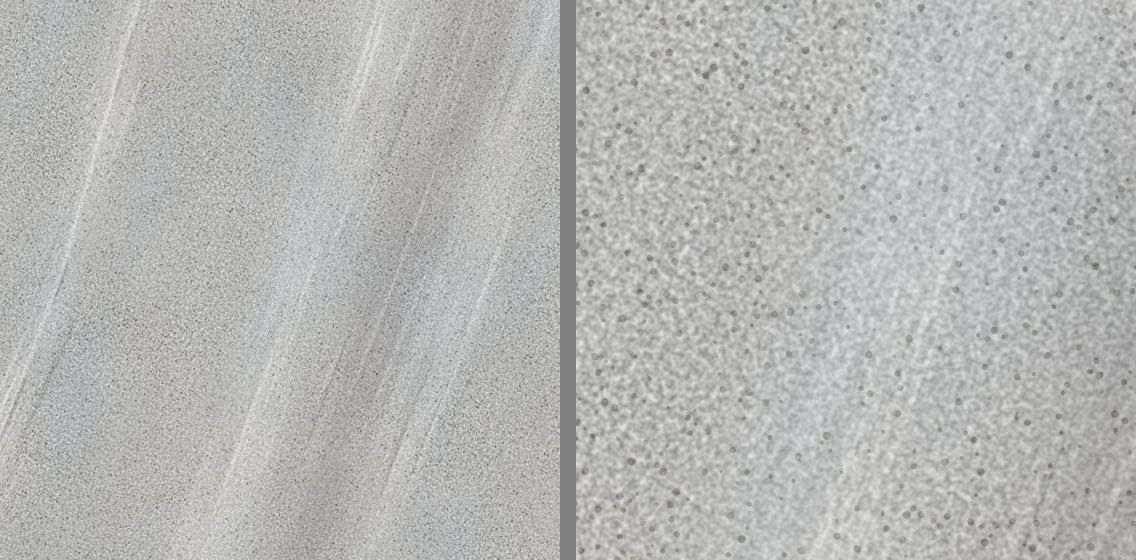
Left: the whole. Right: its middle third, enlarged.
Reproduce this texture procedurally as a WebGL 2 fragment shader.

```glsl
#version 300 es
precision highp float;
// Pale grey sandstone: soft slanted bands of light and dark sediment, crossed by
// fine fibres, thin lens streaks and one vein, all under a sharp mineral grain.
// Bands follow a sheared coordinate; grain and fibres are gradient noise.
uniform vec2 u_resolution;
out vec4 fragColor;

uint scramble(uint n) {
  n = n * 747796405u + 2891336453u;
  n = ((n >> ((n >> 28u) + 4u)) ^ n) * 277803737u;
  return (n >> 22u) ^ n;
}

float hash(vec2 cell, uint seed) {
  ivec2 c = ivec2(cell);
  uint n = scramble(uint(c.x) + scramble(uint(c.y) + scramble(seed)));
  return float(n >> 8u) / 16777216.0;
}

float corner(vec2 cell, vec2 offset) {
  float angle = 6.28318 * hash(cell, 7u);
  return dot(vec2(cos(angle), sin(angle)), offset);
}

// Gradient noise, roughly -1 to 1
float noise(vec2 p) {
  vec2 i = floor(p), f = p - i;
  vec2 u = f * f * f * (f * (f * 6.0 - 15.0) + 10.0);
  vec2 e = vec2(1.0, 0.0);
  float low = mix(corner(i, f), corner(i + e.xy, f - e.xy), u.x);
  float high = mix(corner(i + e.yx, f - e.yx), corner(i + e.xx, f - e.xx), u.x);
  return 1.4 * mix(low, high, u.y);
}

float bump(float x, float centre, float width) {
  float d = (x - centre) / width;
  return exp(-d * d);
}

// Thin tapered streaks gathered around the bands; light is positive
float lensStreaks(float across, float along, float px) {
  float sum = 0.0;
  for (int i = 0; i < 34; i++) {
    vec2 id = vec2(i, 3);
    float pick = hash(id, 11u);
    float centre = pick < 0.18 ? -0.08 : pick < 0.62 ? 0.39 : pick < 0.8 ? 0.53 : 0.68;
    centre += 0.13 * (hash(id, 12u) - 0.5);
    float t = (along - hash(id, 13u)) / mix(0.06, 0.2, hash(id, 14u));
    float taper = max(1.0 - t * t, 0.0);
    float width = mix(0.0015, 0.006, hash(id, 15u)) * taper + px;
    float d = abs(across - centre - 0.006 * t);
    float tone = hash(id, 16u) < 0.68 ? 0.055 : -0.065;
    sum += tone * sqrt(taper) * (1.0 - smoothstep(0.2 * width, width, d));
  }
  return sum;
}

// Small round dark grains, one at most per cell
float pits(vec2 p, float share, float px) {
  vec2 q = p * 150.0, cell = floor(q);
  vec2 centre = 0.35 + 0.3 * vec2(hash(cell, 21u), hash(cell, 22u));
  float radius = mix(0.14, 0.36, hash(cell, 23u));
  float soft = 75.0 * px;
  float disc = 1.0 - smoothstep(radius - soft, radius + soft, length(q - cell - centre));
  return disc * step(hash(cell, 24u), share);
}

void main() {
  vec2 p = gl_FragCoord.xy / u_resolution.y;
  float px = 1.0 / u_resolution.y;

  // Slanted coordinate across the layers, gently bent
  float along = p.y;
  float across = p.x - 0.33 * p.y - 0.03 * p.y * (1.0 - p.y);
  across += 0.012 * noise(p * vec2(1.5, 3.0) + 4.3);
  float frayed = across + 0.022 * noise(vec2(across * 32.0, along * 2.2 + 9.0))
               + 0.008 * noise(vec2(across * 95.0, along * 5.0));

  // Sediment bands
  float middle = bump(frayed, 0.36, 0.062);
  float right = bump(frayed, 0.655, 0.042);
  float left = bump(frayed, -0.08, 0.032);
  float shade = bump(frayed, 0.54, 0.065);
  float layered = clamp(middle + right + left + 0.7 * shade, 0.0, 1.0);
  float tone = 0.713 + 0.052 * middle + 0.042 * right + 0.042 * left - 0.052 * shade;
  tone += 0.018 * noise(p * 4.0 + 17.0) + 0.014 * noise(p * 13.0 + 31.0);

  // Fibres along the layers
  float fibre = noise(vec2(across * 48.0, along * 3.0 + 2.0))
              + 0.8 * noise(vec2(across * 125.0, along * 8.0 + 5.0));
  tone += mix(0.008, 0.03, layered) * fibre;
  tone += 0.05 * layered * noise(vec2(across * 270.0, along * 75.0));
  tone += lensStreaks(across, along, px);

  // Vein with a broken shadow on its right side
  float vein = across + 0.078 + 0.006 * noise(vec2(along * 9.0, 2.5));
  float broken = smoothstep(-0.35, 0.25, noise(vec2(along * 14.0, 8.5)));
  tone += 0.075 * bump(vein, 0.0, 0.003 + px);
  tone -= 0.11 * broken * bump(vein, 0.0055, 0.0016 + px);

  // Mineral grain, strongest between the bands
  mat2 turn = mat2(0.82, 0.57, -0.57, 0.82);
  float patchy = 1.0 + 0.3 * noise(p * 6.0 + 50.0);
  float grain = 0.65 * noise(turn * p * 205.0) + 0.55 * noise(turn * p * 365.0 + 40.0);
  tone += grain * patchy * mix(0.19, 0.125, layered);
  float pit = pits(turn * p + 1.0, mix(0.27, 0.08, layered) * patchy, px);
  tone -= 0.15 * pit;

  // Cool and warm stains, warmer in the dark grains
  float stain = noise(p * vec2(4.5, 3.0) + 70.0) + 0.5 * noise(vec2(across * 14.0, along * 2.5 + 20.0));
  vec3 colour = vec3(tone) + vec3(0.0, 0.003, -0.006);
  colour += stain * vec3(-0.013, 0.0, 0.017);
  colour += shade * vec3(0.006, -0.003, 0.0) + pit * vec3(0.012, 0.003, -0.012);
  fragColor = vec4(clamp(colour, 0.0, 0.88), 1.0);
}
```
